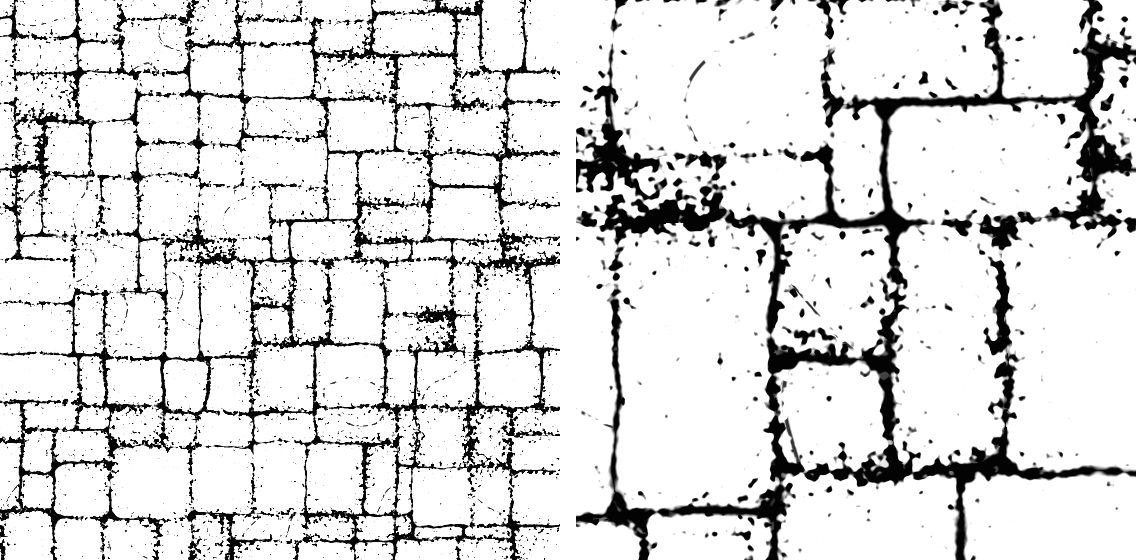
Left, the full canvas; right, a detail of the centre.
Give the GLSL for this texture map, as a Shadertoy shader.

```glsl
float hash(vec2 p) {
    vec3 q = fract(p.xyx * vec3(0.1031, 0.1030, 0.0973));
    q += dot(q, q.yzx + 33.33);
    return fract((q.x + q.y) * q.z);
}

vec2 gradient(vec2 corner) {
    float angle = 6.2832 * hash(corner + 17.0);
    return vec2(cos(angle), sin(angle));
}

float noise(vec2 p) {
    vec2 i = floor(p), f = p - i;
    vec2 u = f * f * f * (f * (f * 6.0 - 15.0) + 10.0);
    vec2 e = vec2(0, 1);
    return mix(mix(dot(gradient(i), f), dot(gradient(i + e.yx), f - e.yx), u.x),
               mix(dot(gradient(i + e), f - e), dot(gradient(i + 1.0), f - 1.0), u.x), u.y);
}

float jitter(vec2 vertex) {
    return 0.78 * (hash(vertex + 5.0) - 0.5);
}

// Pinwheel tiling: vertical joints slide at even vertices, horizontal at odd
vec4 cellBounds(vec2 c) {
    float a = jitter(c), b = 1.0 + jitter(c + vec2(1, 0));
    float l = jitter(c + vec2(0, 1)), d = 1.0 + jitter(c + 1.0);
    bool even = mod(c.x + c.y, 2.0) < 0.5;
    return c.xyxy + (even ? vec4(a, b - 1.0, d, l + 1.0) : vec4(l, a, b, d));
}

// Signed distance to a rounded, slightly tilted stone; negative inside
float stoneDistance(vec2 p, vec2 cell, out vec2 id) {
    vec2 grid = vec2(9, 10);
    vec4 bounds = cellBounds(cell) / grid.xyxy;
    vec2 lo = bounds.xy, hi = bounds.zw, size = hi - lo;
    id = cell;

    // Break oversized blocks in two
    vec2 cut = mix(lo, hi, 0.35 + 0.3 * hash(cell + 41.0));
    if (size.x > 0.155) {
        if (p.x < cut.x) hi.x = cut.x;
        else { lo.x = cut.x; id += 0.37; }
    } else if (size.y > 0.135) {
        if (p.y < cut.y) hi.y = cut.y;
        else { lo.y = cut.y; id += 0.37; }
    }

    vec2 extent = 0.5 * (hi - lo) - mix(0.0007, 0.0032, hash(id + 61.0));
    float tilt = 0.05 * (hash(id + 73.0) - 0.5);
    vec2 q = p - 0.5 * (lo + hi);
    q += tilt * vec2(-q.y, q.x);
    float radius = min(mix(0.005, 0.021, hash(id + 89.0)), 0.6 * min(extent.x, extent.y));
    q = abs(q) - extent + radius;
    return length(max(q, 0.0)) + min(max(q.x, q.y), 0.0) - radius;
}

void mainImage(out vec4 fragColor, in vec2 fragCoord) {
    vec2 uv = fragCoord / iResolution.xy;
    float soft = max(0.0011, 0.6 / iResolution.y);

    // Wobble the chiselled outlines
    vec2 p = uv + 0.006 * vec2(noise(uv * 15.0), noise(uv * 15.0 + 50.0))
                + 0.003 * vec2(noise(uv * 45.0 + 9.0), noise(uv * 45.0 + 90.0));

    float d = 1.0;
    vec2 stone = vec2(0), id;
    vec2 home = floor(p * vec2(9, 10));
    for (int y = -1; y <= 1; y++)
    for (int x = -1; x <= 1; x++) {
        float near = stoneDistance(p, home + vec2(x, y), id);
        if (near < d) { d = near; stone = id; }
    }
    float depth = max(-d, 0.0);

    float grain = noise(uv * 125.0) + 0.6 * noise(uv * 245.0 + 30.0);
    float blotch = noise(uv * 7.0 + 20.0) + 0.6 * noise(uv * 19.0);
    float rough = smoothstep(-0.25, 0.35, noise(uv * 11.0 + 70.0));

    // Joints: clean lines in places, crumbling in others
    float ink = smoothstep(-soft, soft, d + mix(0.0015, 0.008, rough) * grain);
    ink *= 1.0 - 0.9 * rough * smoothstep(0.25, 0.45, noise(uv * 150.0 + 11.0));

    // Specks gather along the edges and on weathered stones
    float dirt = pow(hash(stone + 101.0), 4.0);
    float wear = (0.5 + 0.55 * blotch + 0.25 * dirt) * exp(-depth * 75.0);
    float stain = dirt * (0.18 + 0.65 * blotch);
    ink = max(ink, smoothstep(0.68, 0.92, grain + wear + max(stain, 0.0)));

    // Broken hairline cracks on some stones
    float crack = 1.0 - smoothstep(0.004, 0.016, abs(noise(uv * 9.0 + stone * 3.7)));
    crack *= step(0.68, hash(stone + 131.0)) * smoothstep(-0.05, 0.2, grain + 0.4 * blotch);
    ink = max(ink, 0.8 * crack);

    fragColor = vec4(vec3(mix(1.0, 0.01, ink)), 1.0);
}
```
